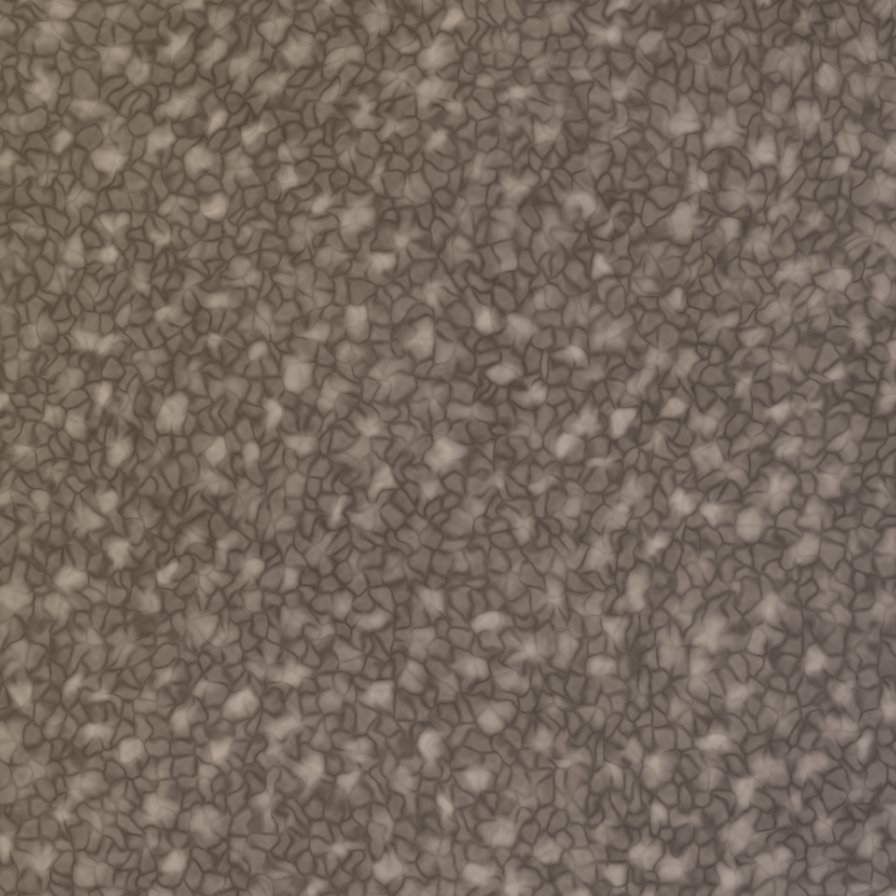
Give the GLSL for this texture, as a WebGL 1 fragment shader.

```glsl
precision highp float;
// Nubby woven wool: small soft strands packed together with dark crevices,
// under pale tufts on a tilted, jittered grid. Strands are stretched Voronoi
// cells, tufts are soft ellipses, and value noise adds fuzz and uneven light.
uniform vec2 u_resolution;

float hash(vec2 p) {
  return fract(sin(dot(p, vec2(127.1, 311.7))) * 43758.5453);
}

vec2 hash2(vec2 p) {
  return vec2(hash(p), hash(p + 57.3));
}

float noise(vec2 p) {
  vec2 i = floor(p), f = fract(p);
  f = f * f * (3.0 - 2.0 * f);
  return mix(mix(hash(i), hash(i + vec2(1, 0)), f.x),
             mix(hash(i + vec2(0, 1)), hash(i + vec2(1, 1)), f.x), f.y);
}

mat2 rotate(float a) {
  float c = cos(a), s = sin(a);
  return mat2(c, s, -s, c);
}

// x: distance gap to the next strand, y: random value of this strand
vec2 strands(vec2 p) {
  vec2 cell = floor(p);
  float nearest = 9.0, second = 9.0, id = 0.0;
  for (int y = -1; y <= 1; y++) {
    for (int x = -1; x <= 1; x++) {
      vec2 c = cell + vec2(x, y);
      vec2 r = p - c - 0.1 - 0.8 * hash2(c);
      float d = length(rotate(6.28 * hash(c + 9.7)) * r * vec2(1.0, 1.0));
      vec2 q = rotate(0.5 + 2.2 * hash(c + 9.7)) * r;
      d = mix(d, length(q * vec2(0.75, 1.3)), 0.9);
      if (d < nearest) {
        second = nearest;
        nearest = d;
        id = hash(c + 31.0);
      } else {
        second = min(second, d);
      }
    }
  }
  return vec2(second - nearest, id);
}

// Height of the pale tufts, 0 between them
float tufts(vec2 p) {
  vec2 cell = floor(p);
  float height = 0.0;
  for (int y = -1; y <= 1; y++) {
    for (int x = -1; x <= 1; x++) {
      vec2 c = cell + vec2(x, y);
      vec2 r = p - c - 0.5 - 0.5 * (hash2(c + 3.1) - 0.5);
      r = rotate(0.4 + 1.3 * (hash(c + 5.9) - 0.5)) * r;
      r /= vec2(0.29, 0.38) * (0.75 + 0.5 * hash(c + 8.2));
      float bright = 0.35 + 0.75 * hash(c + 14.6);
      height = max(height, bright * smoothstep(1.25, 0.25, length(r)));
    }
  }
  return height;
}

void main() {
  vec2 uv = gl_FragCoord.xy / min(u_resolution.x, u_resolution.y);

  // Bend the cloth a little, at large and small scale
  vec2 p = uv + 0.03 * vec2(noise(uv * 5.0), noise(uv * 5.0 + 40.0));
  p += 0.012 * (vec2(noise(uv * 65.0), noise(uv * 65.0 + 17.0)) - 0.5);

  vec2 strand = strands(p * 48.0);
  float tuft = tufts(rotate(0.42) * p * 20.0);
  float fuzz = noise(uv * 120.0) + 0.5 * noise(uv * 240.0) - 0.75;
  float patches = noise(uv * 9.0 + 5.0) - 0.5;

  // Crevices between strands, covered where a tuft stands up
  float body = smoothstep(-0.05, 0.5, strand.x);
  body = mix(body, 1.0, 0.75 * min(tuft, 1.0));
  float tone = 0.358 + 0.115 * body + 0.05 * (strand.y - 0.5);
  tone += 0.17 * tuft + 0.05 * fuzz + 0.035 * patches;

  // Taupe ramp, warmer at the left and cooler at the lower right
  vec3 color = vec3(tone, 0.97 * tone - 0.035, 0.935 * tone - 0.063);
  float cool = uv.x - 0.5 * uv.y - 0.25;
  color += cool * vec3(-0.008, 0.0, 0.03);
  gl_FragColor = vec4(color, 1.0);
}
```
